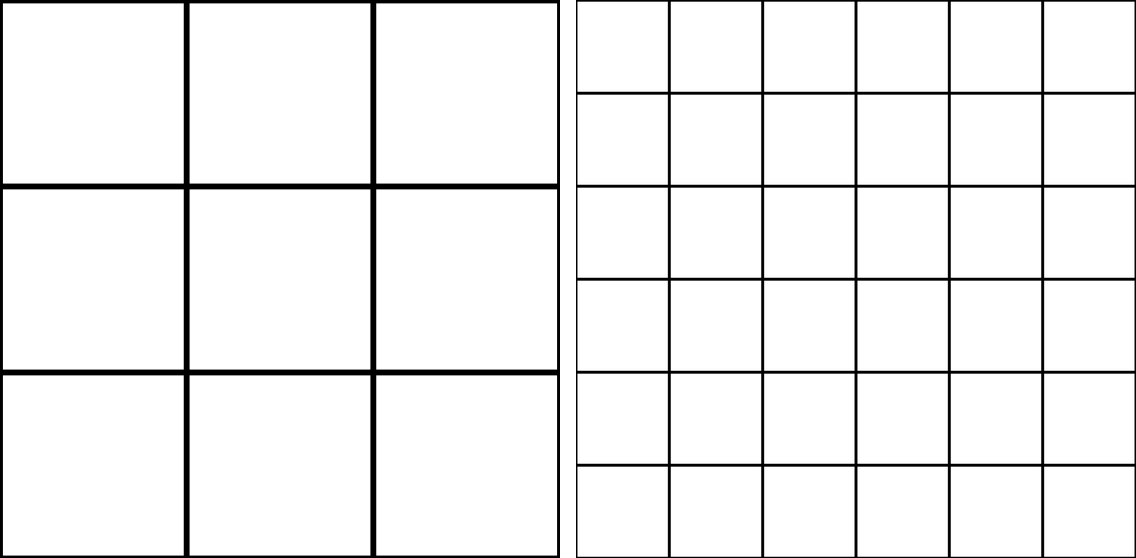
Left, the tile; right, the same tile 2 across and 2 down.
Write a WebGL 1 fragment shader that draws this pattern.

```glsl
precision highp float;
// Plain square grid: white cells divided by thin black lines, three by three.

uniform vec2 u_resolution;

const vec2 REPEATS = vec2(3.0, 3.0);       // cells across and down
const float LINE_WIDTH = 0.03125;          // line width, in cells
const vec2 LINE_SHIFT = vec2(0.0, -0.0026); // offset of the line centres, in cells
const vec3 LINE_COLOR = vec3(0.0);
const vec3 CELL_COLOR = vec3(1.0);

// Distance along each axis to the nearest grid line, in cells.
vec2 gridDistance(vec2 cell) {
  return 0.5 - abs(fract(cell) - 0.5);
}

// Share of the pixel that lies outside the line, per axis.
vec2 cellCoverage(vec2 distanceToLine, vec2 pixelsPerCell) {
  return clamp((distanceToLine - 0.5 * LINE_WIDTH) * pixelsPerCell + 0.5, 0.0, 1.0);
}

void main() {
  vec2 uv = gl_FragCoord.xy / u_resolution;
  vec2 cell = uv * REPEATS - LINE_SHIFT;
  vec2 coverage = cellCoverage(gridDistance(cell), u_resolution / REPEATS);

  // A pixel is cell only where it clears the lines of both axes.
  vec3 color = mix(LINE_COLOR, CELL_COLOR, coverage.x * coverage.y);
  gl_FragColor = vec4(color, 1.0);
}
```
